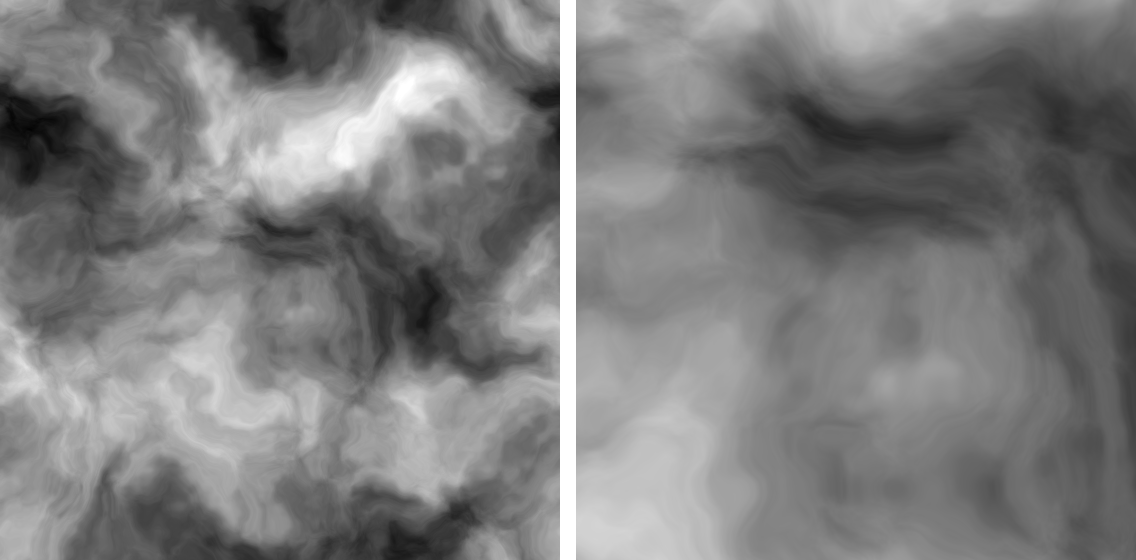
Left, the full canvas; right, a detail of the centre.
Write a Shadertoy shader that draws this texture map.

```glsl
// Seamless grey cloud texture: domain-warped fractal value noise.

const float BASE_CELLS   = 4.0;   // lattice cells across the tile, whole number
const int   CLOUD_LAYERS = 8;     // octaves of the cloud
const int   WARP_LAYERS  = 5;     // octaves of the distortion
const float GAIN         = 0.5;   // amplitude ratio between octaves
const float WARP         = 0.36;  // distortion strength in tile widths
const float BRIGHTNESS   = 0.485; // mean grey
const float CONTRAST     = 1.58;
const float SPREAD       = 0.289; // deviation of a uniform random value
const float CLOUD_SEED   = 3.7;
const vec2  WARP_SEEDS   = vec2(21.3, 58.9);

float hash(vec2 cell, float seed) {
    return fract(sin(dot(cell, vec2(127.1, 311.7)) + seed * 17.31) * 43758.5453);
}

// Value noise that wraps after a whole number of cells.
float tileNoise(vec2 uv, float cells, float seed) {
    vec2 p = uv * cells;
    vec2 f = fract(p);
    vec2 a = mod(floor(p), cells);
    vec2 b = mod(a + 1.0, cells);
    vec2 w = f * f * f * (f * (f * 6.0 - 15.0) + 10.0);
    float low  = mix(hash(a, seed), hash(vec2(b.x, a.y), seed), w.x);
    float high = mix(hash(vec2(a.x, b.y), seed), hash(b, seed), w.x);
    return mix(low, high, w.y);
}

// Mean and deviation of the coarsest lattice, used to balance light and dark.
vec2 latticeStats(float seed) {
    float sum = 0.0;
    float squares = 0.0;
    for (float y = 0.0; y < BASE_CELLS; y++) {
        for (float x = 0.0; x < BASE_CELLS; x++) {
            float h = hash(vec2(x, y), seed);
            sum += h;
            squares += h * h;
        }
    }
    float count = BASE_CELLS * BASE_CELLS;
    float mean = sum / count;
    return vec2(mean, sqrt(max(squares / count - mean * mean, 0.001)));
}

// Fractal sum centred on zero; each octave doubles the cell count.
float fractalNoise(vec2 uv, int layers, float seed) {
    vec2 stats = latticeStats(seed);
    float amplitude = 0.5;
    float cells = BASE_CELLS * 2.0;
    float sum = amplitude * SPREAD * (tileNoise(uv, BASE_CELLS, seed) - stats.x) / stats.y;
    for (int i = 1; i < layers; i++) {
        amplitude *= GAIN;
        sum += amplitude * (tileNoise(uv, cells, seed + float(i)) - 0.5);
        cells *= 2.0;
    }
    return sum;
}

void mainImage(out vec4 fragColor, in vec2 fragCoord) {
    vec2 uv = fragCoord / iResolution.xy;

    // Distortion folds the cloud into wisps and creases.
    vec2 drift = vec2(fractalNoise(uv, WARP_LAYERS, WARP_SEEDS.x),
                      fractalNoise(uv, WARP_LAYERS, WARP_SEEDS.y));
    float cloud = fractalNoise(uv + WARP * drift, CLOUD_LAYERS, CLOUD_SEED);

    float grey = clamp(BRIGHTNESS + CONTRAST * cloud, 0.0, 1.0);
    fragColor = vec4(vec3(grey), 1.0);
}
```
